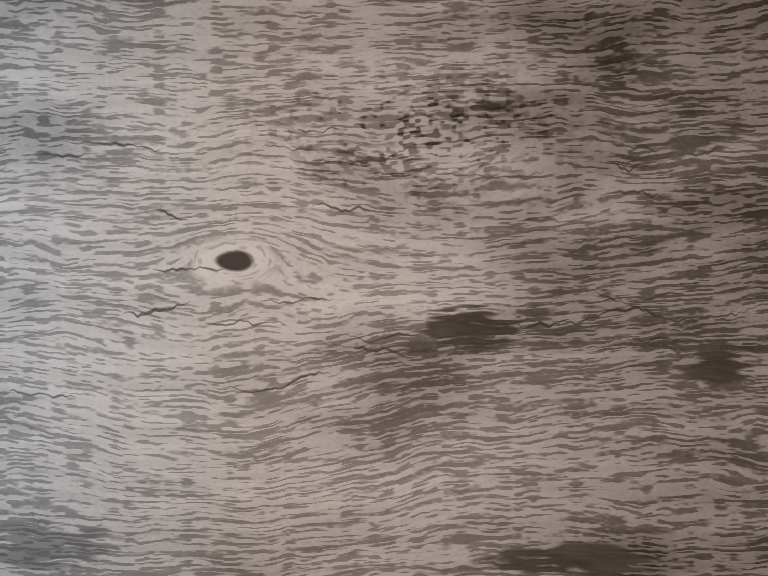
A Shadertoy shader for this texture:

```glsl
// Weathered wood board: fine dark pores follow a warped grain that parts
// around one knot, with ragged stains, thin cracks and cool light from the left.
// Stretched value noise in grain coordinates draws the pores and streaks.

#define LIGHT_WOOD vec3(0.74, 0.685, 0.65)
#define DARK_WOOD vec3(0.17, 0.13, 0.105)
#define COOL_SHEEN vec3(-0.01, 0.035, 0.07)
#define KNOT_POS vec2(0.408, 0.547)
#define KNOT_SIZE vec2(0.037, 0.020)
#define PORE_SCALE vec2(40.0, 270.0)
#define LINE_SCALE vec2(15.0, 215.0)
#define PORE_DEPTH 0.34
#define BLOTCH_DEPTH 0.22
#define CRACK_COUNT 26
#define CRACK_WIDTH 0.0027

float hash(vec2 p) {
    return fract(sin(dot(p, vec2(127.1, 311.7))) * 43758.5453);
}

float noise(vec2 p) {
    vec2 i = floor(p), f = fract(p);
    f = f * f * (3.0 - 2.0 * f);
    return mix(mix(hash(i), hash(i + vec2(1, 0)), f.x),
               mix(hash(i + vec2(0, 1)), hash(i + vec2(1, 1)), f.x), f.y);
}

float fbm(vec2 p) {
    float sum = 0.0, amp = 0.5;
    for (int i = 0; i < 4; i++) {
        sum += amp * noise(p);
        p = p * 2.03 + 17.3;
        amp *= 0.5;
    }
    return sum / 0.9375;
}

// Height across the grain: tilted, wavy, and spread apart by the knot
float grainHeight(vec2 p) {
    vec2 d = p - KNOT_POS;
    vec2 e = d / vec2(0.10, 0.05);
    float r2 = dot(e, e);
    float wave = 0.08 * noise(p * vec2(2.5, 3.5) + 4.0)
               + 0.02 * noise(p * vec2(9.0, 11.0));
    return p.y - 0.06 * p.x + wave * r2 / (r2 + 0.8) - 0.9 * d.y / (1.0 + r2);
}

// Ragged dark patch, torn along the grain
float stain(vec2 p, vec2 center, vec2 size, float streak) {
    vec2 q = (p - center) / size;
    return smoothstep(0.36, 0.62, exp(-dot(q, q)) * (0.1 + 1.5 * streak));
}

// Tapered crack with a wandering path
float crack(vec2 p, vec2 center, float halfLength, float slope, float seed, float px) {
    vec2 d = p - center;
    float path = slope * d.x + 0.03 * (noise(vec2(p.x * 11.0, seed)) - 0.5)
               + 0.010 * (noise(vec2(p.x * 45.0, seed)) - 0.5)
               + 0.005 * (noise(vec2(p.x * 130.0, seed)) - 0.5);
    float t = d.x / halfLength;
    float taper = max(0.0, 1.0 - t * t);
    float width = CRACK_WIDTH * taper * (0.15 + 1.2 * noise(vec2(p.x * 38.0, seed + 5.0)));
    float line = 1.0 - smoothstep(width - px, width + px, abs(d.y - path));
    return line * smoothstep(0.0, 0.2, taper);
}

void mainImage(out vec4 fragColor, in vec2 fragCoord) {
    vec2 p = fragCoord / iResolution.y;
    float px = 1.0 / iResolution.y;
    float x = p.x / (iResolution.x / iResolution.y);
    float g = grainHeight(p) + 0.006 * noise(p * 26.0) + 0.003 * noise(p * 70.0);
    vec2 grain = vec2(p.x, g);

    // Light falling off to the right and toward the long edges
    float tone = 0.96 - 0.29 * smoothstep(0.45, 1.0, x)
               - 0.14 * smoothstep(0.2, 0.55, abs(p.y - 0.52))
               - 0.12 * x * smoothstep(0.6, 1.0, p.y);

    // Weathered blotches, a darker band below the long crack, soft streaks
    float blotch = smoothstep(0.42, 0.75, fbm(mix(p, grain, 0.5) * vec2(3.0, 6.5) + 3.0));
    float seam = p.y - 0.065 * (p.x - 0.98);
    float band = (1.0 - smoothstep(0.41, 0.45, seam)) * smoothstep(0.15, 0.38, seam)
               * smoothstep(0.25, 0.55, p.x);
    tone -= BLOTCH_DEPTH * blotch + 0.09 * band;
    tone += 0.17 * (fbm(grain * vec2(7.0, 70.0)) - 0.5);

    // Short pores mixed with longer lines, both with broken edges
    float density = 0.25 * (fbm(p * vec2(5.0, 7.0) + 9.0) - 0.5) + 0.05 * (blotch + band);
    float rough = 0.22 * (noise(p * vec2(110.0, 260.0)) - 0.5);
    float shortPores = smoothstep(0.54, 0.80, noise(grain * PORE_SCALE) + density + rough);
    float longLines = smoothstep(0.58, 0.86, noise(grain * LINE_SCALE + 31.0) + density + rough);
    float pores = max(0.9 * shortPores, longLines);

    // Growth rings and a pale rim close to the knot
    vec2 k = (p - KNOT_POS) / KNOT_SIZE;
    float r = length(k) + 0.4 * (noise(p * 40.0) - 0.5);
    float angle = atan(k.y, abs(k.x));
    float rings = smoothstep(0.6, 0.9, noise(vec2(angle * 2.5 + sign(k.x) * 7.0, r * 7.0)));
    pores = mix(0.6 * rings, pores, smoothstep(1.6, 2.8, r));
    tone -= PORE_DEPTH * pores;
    tone += 0.06 * (1.0 - smoothstep(1.2, 2.6, r));

    // Crumbled pits in the upper middle
    vec2 pitArea = (p - vec2(0.72, 0.77)) / vec2(0.22, 0.10);
    float pits = smoothstep(0.60, 0.78, noise(grain * vec2(95.0, 170.0)) * 0.55
               + fbm(p * 21.0) * 0.6) * exp(-dot(pitArea, pitArea));
    tone -= 0.42 * pits;
    tone += 0.06 * (noise(p * vec2(210.0, 260.0)) - 0.5);

    // Knot core and stains
    float streak = 0.65 * noise(grain * vec2(17.0, 130.0)) + 0.35 * fbm(p * vec2(25.0, 40.0));
    float dark = 1.0 - smoothstep(0.8, 1.1, r);
    dark = max(dark, stain(p, vec2(0.83, 0.43), vec2(0.105, 0.045), streak));
    dark = max(dark, stain(p, vec2(1.25, 0.365), vec2(0.065, 0.042), streak));
    dark = max(dark, stain(p, vec2(0.99, 0.025), vec2(0.16, 0.035), streak));
    dark = max(dark, 0.5 * stain(p, vec2(0.06, 0.05), vec2(0.16, 0.05), streak));

    // One long crack and scattered smaller ones
    dark = max(dark, crack(p, vec2(0.98, 0.445), 0.40, 0.065, 2.0, px));
    for (int i = 0; i < CRACK_COUNT; i++) {
        float s = float(i) + 11.0;
        vec2 center = vec2(1.34 * hash(vec2(s, 1.0)), mix(0.3, 0.78, hash(vec2(s, 2.0))));
        float halfLength = mix(0.03, 0.12, hash(vec2(s, 3.0)));
        float slope = 0.35 * (hash(vec2(s, 4.0)) - 0.45);
        dark = max(dark, 0.75 * crack(p, center, halfLength, slope, s, px));
    }
    tone = mix(tone, 0.03 + 0.2 * streak, 0.9 * dark);

    vec3 color = mix(DARK_WOOD, LIGHT_WOOD, clamp(tone, 0.0, 1.05));
    color += COOL_SHEEN * (1.0 - smoothstep(0.0, 0.42, x));
    fragColor = vec4(color, 1.0);
}
```
